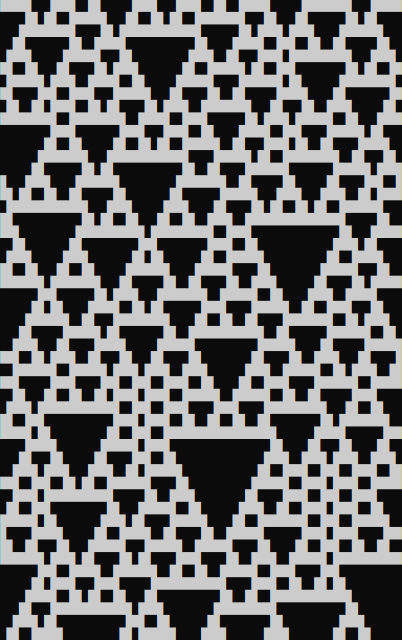
A WebGL 2 fragment shader for this pattern:

```glsl
#version 300 es
precision highp float;
precision highp int;

uniform vec2 u_resolution;
out vec4 fragColor;

const int COLUMNS = 64;          // one bit per cell, held in a uvec2
const int WARMUP = 18;           // generations run before the top row
const float CELL_HEIGHT = 2.0;   // cell height in cell widths
const float FRINGE = 0.05;       // colour offset in cell widths
const vec3 INK = vec3(0.048, 0.044, 0.048);
const vec3 PAPER = vec3(0.80);

// Integer hash
uint hash(uint n) {
    n = n * 747796405u + 2891336453u;
    n = ((n >> ((n >> 28u) + 4u)) ^ n) * 277803737u;
    return (n >> 22u) ^ n;
}

// One generation on a ring: a cell lives unless its neighbourhood is uniform
uvec2 nextRow(uvec2 row) {
    uvec2 left = (row << 1u) | (row.yx >> 31u);
    uvec2 right = (row >> 1u) | (row.yx << 31u);
    return (left | row | right) & ~(left & row & right);
}

uvec2 evolve(uvec2 row, int generations) {
    for (int i = 0; i < generations; i++) row = nextRow(row);
    return row;
}

// State of one cell, dark beyond the sides
float cellState(uvec2 row, float x) {
    int column = int(floor(x));
    if (column < 0 || column >= COLUMNS) return 0.0;
    uint bits = column < 32 ? row.x : row.y;
    return float((bits >> uint(column & 31)) & 1u);
}

// Share of the span from x - width/2 to x + width/2 that is alive
float rowCoverage(uvec2 row, float x, float width) {
    float start = x - 0.5 * width;
    float end = x + 0.5 * width;
    float blend = clamp(fract(end) / width, 0.0, 1.0);
    return mix(cellState(row, start), cellState(row, end), blend);
}

void main() {
    // Grid coordinates, counted in cells from the lower left
    float pixel = float(COLUMNS) / u_resolution.x;
    vec2 grid = gl_FragCoord.xy * pixel;
    grid.y /= CELL_HEIGHT;
    float pixelY = pixel / CELL_HEIGHT;
    float rowCount = ceil(u_resolution.y * pixelY);

    // Rows touched by the upper and lower edges of this pixel
    float top = grid.y + 0.5 * pixelY;
    float bottom = grid.y - 0.5 * pixelY;
    int generation = WARMUP + int(rowCount - 1.0 - floor(top));
    uvec2 seed = uvec2(hash(11u), hash(29u));
    uvec2 upper = evolve(seed, generation);
    uvec2 lower = upper;
    if (floor(bottom) < floor(top)) lower = nextRow(upper);
    float upperShare = clamp(fract(top) / pixelY, 0.0, 1.0);

    // Red leans right and blue leans left, tinting the upright edges
    vec3 alive;
    for (int channel = 0; channel < 3; channel++) {
        float x = grid.x + FRINGE * float(channel - 1);
        alive[channel] = mix(rowCoverage(lower, x, pixel),
                             rowCoverage(upper, x, pixel), upperShare);
    }
    fragColor = vec4(mix(INK, PAPER, alive), 1.0);
}
```
